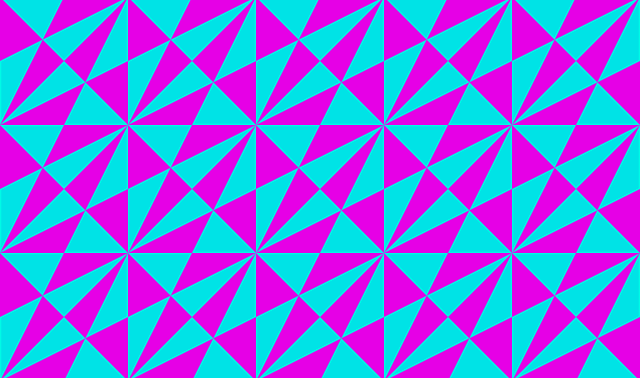
Reproduce this pattern procedurally as a WebGL 1 fragment shader.

```glsl
precision highp float;
// Five by three square tiles, each cut by six lines into alternating magenta and cyan shards.
uniform vec2 u_resolution;

// Signed distance to the line dot(n, p) = c
float lineDistance(vec2 p, vec2 n, float c) {
  return (dot(n, p) - c) / length(n);
}

// Flips the side across one line, with a soft edge, and keeps the nearest distance
void cut(float d, float halfPixel, inout float side, inout float nearest) {
  side *= clamp(d / halfPixel, -1.0, 1.0);
  nearest = min(nearest, abs(d));
}

void main() {
  // Tile units: five across, rows centred vertically on the middle row
  vec2 p = (gl_FragCoord.xy - 0.5 * u_resolution) * 5.0 / u_resolution.x + 0.5;
  p = fract(p);
  float halfPixel = 2.5 / u_resolution.x;

  // Tile border: colours swap across it, so it blends evenly
  vec2 border = min(p, 1.0 - p);
  float nearest = min(border.x, border.y);
  float side = clamp(nearest / halfPixel, 0.0, 1.0);

  // Two diagonals
  cut(lineDistance(p, vec2(1.0, 1.0), 1.0), halfPixel, side, nearest);
  cut(lineDistance(p, vec2(-1.0, 1.0), 0.0), halfPixel, side, nearest);

  // Rays from the lower left and upper right corners to the edge midpoints
  for (int i = 0; i < 2; i++) {
    float corner = float(i);
    cut(lineDistance(p, vec2(-2.0, 1.0), -corner), halfPixel, side, nearest);
    cut(lineDistance(p, vec2(-0.5, 1.0), 0.5 * corner), halfPixel, side, nearest);
  }

  // Cyan shards carry a faint brighter rim
  float rim = 1.0 - smoothstep(0.009, 0.013, nearest);
  vec3 magenta = vec3(0.9, 0.0, 0.9);
  vec3 cyan = vec3(0.0, 0.89 + 0.09 * rim, 0.9);
  gl_FragColor = vec4(mix(magenta, cyan, 0.5 + 0.5 * side), 1.0);
}
```
